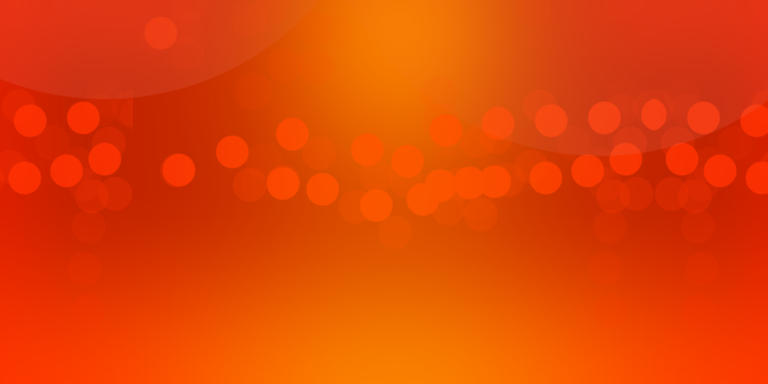
Write a Shadertoy shader that draws this background.

```glsl
// Warm red and orange backdrop with two garlands of bokeh discs and two large pale circles.

// Lengths are in canvas heights: y runs 0..1, x runs 0..2.
const vec3 BAND_RED = vec3(0.76, 0.13, 0.00);
const vec3 BAND_RUST = vec3(0.83, 0.26, 0.00);
const vec3 FLOOR_RED = vec3(0.99, 0.19, 0.00);
const vec3 ORANGE = vec3(0.98, 0.50, 0.00);
const vec3 GLOW_ORANGE = vec3(0.97, 0.49, 0.00);
const vec3 EDGE_RED = vec3(0.93, 0.12, 0.00);
const vec3 TOP_RED = vec3(0.93, 0.16, 0.02);
const vec3 DISC_RED = vec3(1.00, 0.19, 0.01);
const vec3 DISC_ORANGE = vec3(1.00, 0.34, 0.00);
const vec3 VEIL = vec3(0.91, 0.45, 0.40);

const float MID_X = 1.03;
const vec2 GLOW_POS = vec2(1.04, 0.92);
const float TILE_START = 0.346;
const float TILE_END = 1.703;
const float DISC_RADIUS = 0.0425;
const float BRIGHT = 0.86;
const float ECHO = 0.27;
const float VEIL_ALPHA = 0.19;
const int CHAIN_COUNT = 10;
const int SCATTER_COUNT = 36;
const int COLUMN_COUNT = 4;

vec2 hash2(float n) {
    vec3 q = fract(vec3(n) * vec3(0.1031, 0.1030, 0.0973));
    q += dot(q, q.yzx + 33.33);
    return fract((q.xx + q.yz) * q.zy);
}

float bump(float x, float sharpness) {
    return exp(-sharpness * x * x);
}

float disc(vec2 p, vec2 center, float radius) {
    float blur = 1.0 / iResolution.y;
    return 1.0 - smoothstep(-blur, blur, length(p - center) - radius);
}

// The pattern repeats to the left of its tile and mirrors to the right.
vec2 foldTile(vec2 p) {
    if (p.x < TILE_START) p.x += TILE_END - TILE_START;
    p.x = TILE_END - abs(p.x - TILE_END);
    return p;
}

vec2 upperChain(float i) {
    float x = 0.466 + 0.1385 * i + 0.078 * bump(i - 3.2, 1.0);
    float y = 0.661 + 0.0005 * i * i
            - 0.104 * bump(i, 0.6) - 0.099 * bump(i - 3.7, 1.2);
    return vec2(x, y);
}

vec2 lowerChain(float i) {
    float x = 0.737 + 0.0992 * i
            + 0.073 * bump(i - 2.7, 1.0) - 0.044 * bump(i - 6.0, 1.5);
    float y = 0.523 - 0.0625 * bump(i - 2.3, 0.8)
            + 0.0005 * pow(max(i - 4.0, 0.0), 3.0);
    return vec2(x, y);
}

vec3 backdrop(vec2 p) {
    float dx = p.x - MID_X;
    vec3 col = mix(BAND_RED, BAND_RUST, bump(dx, 5.0));
    float side = smoothstep(0.25, 0.7, abs(dx));
    col = mix(col, TOP_RED, 0.65 * side * smoothstep(0.72, 1.0, p.y));
    col = mix(col, EDGE_RED, 0.6 * smoothstep(0.78, 1.06, abs(dx)));
    vec3 ground = mix(FLOOR_RED, ORANGE, bump(dx, 2.6));
    col = mix(col, ground, smoothstep(0.52, -0.02, p.y));
    vec2 g = p - GLOW_POS;
    return mix(col, GLOW_ORANGE, bump(g.x, 11.0) * bump(g.y, 7.5));
}

void mainImage(out vec4 fragColor, in vec2 fragCoord) {
    vec2 p = fragCoord / iResolution.y;
    vec2 q = foldTile(p);
    vec3 col = backdrop(p);
    vec3 discColor = mix(DISC_RED, DISC_ORANGE, bump(p.x - MID_X, 5.0));

    // Barely visible scattered discs, denser near the band
    for (int i = 0; i < SCATTER_COUNT; i++) {
        vec2 h = hash2(float(i) + 7.0);
        vec2 k = hash2(float(i) + 91.0);
        vec2 c = vec2(mix(TILE_START + 0.05, TILE_END, h.x), 0.45 + 0.55 * h.y);
        float a = disc(q, c, DISC_RADIUS * (1.0 + 0.15 * k.x));
        col = mix(col, discColor, a * mix(0.03, 0.18, k.y * k.y));
    }

    // Dim column trailing below the band
    for (int i = 0; i < COLUMN_COUNT; i++) {
        float n = float(i);
        vec2 c = vec2(1.578 + 0.01 * mod(n, 2.0), 0.52 - 0.11 * n);
        col = mix(col, discColor, 0.17 * disc(q, c, 0.044));
    }

    // Two garlands: soft echoes first, bright discs above them
    float bright = 0.0;
    for (int i = 0; i < CHAIN_COUNT; i++) {
        float n = float(i);
        vec2 up = upperChain(n), low = lowerChain(n);
        vec2 offset = (hash2(n + 31.0) - vec2(0.3, 0.7)) * 0.13;
        float echo = max(disc(q, up + offset, 0.044), disc(q, low - offset.yx, 0.044));
        col = mix(col, discColor, ECHO * echo);
        float seam = (i == CHAIN_COUNT - 1 && p.x < TILE_START) ? 0.15 : 1.0;
        bright = max(bright, max(seam * disc(q, up, DISC_RADIUS), disc(q, low, DISC_RADIUS)));
    }
    bright = max(bright, 0.7 * disc(p, vec2(0.419, 0.914), DISC_RADIUS));
    col = mix(col, discColor, BRIGHT * bright);

    // Pale circles hanging from the top
    float veil = max(disc(p, vec2(0.273, 1.479), 0.737), disc(p, vec2(1.5625, 1.327), 0.733));
    float fade = mix(0.25, 1.0, smoothstep(0.05, 0.5, abs(p.x - MID_X)));
    fragColor = vec4(mix(col, VEIL, VEIL_ALPHA * veil * fade), 1.0);
}
```
